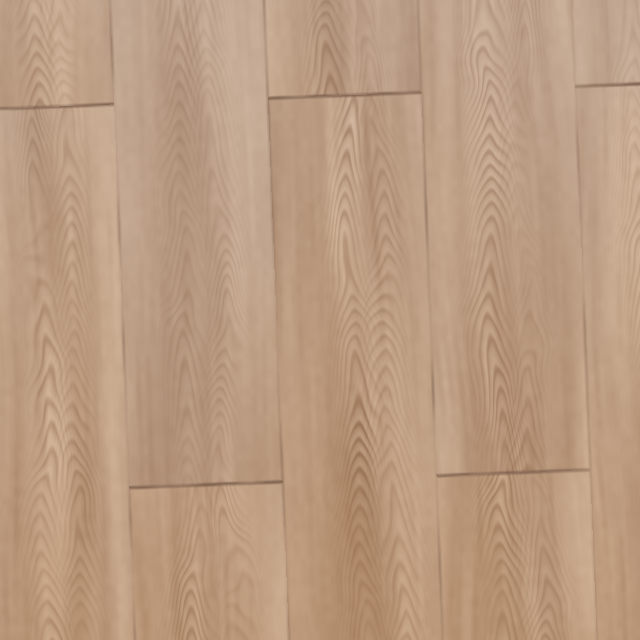
Give the GLSL for this texture, as a WebGL 1 fragment shader.

```glsl
precision highp float;

uniform vec2 u_resolution;

const vec2 PLANK_SIZE = vec2(0.2405, 1.2);
const vec2 FLOOR_ORIGIN = vec2(-0.0295, 0.830);
const float TILT = 0.039;

const vec3 COOL_DARK = vec3(0.66, 0.54, 0.455);
const vec3 COOL_LIGHT = vec3(0.81, 0.71, 0.625);
const vec3 WARM_DARK = vec3(0.635, 0.485, 0.365);
const vec3 WARM_LIGHT = vec3(0.805, 0.68, 0.565);
const vec3 SEAM_COLOR = vec3(0.47, 0.36, 0.29);

float hash(vec2 p) {
    vec3 q = fract(p.xyx * vec3(0.1031, 0.1030, 0.0973));
    q += dot(q, q.yzx + 33.33);
    return fract((q.x + q.y) * q.z);
}

float noise(vec2 p) {
    vec2 cell = floor(p);
    vec2 f = fract(p);
    f = f * f * (3.0 - 2.0 * f);
    float low = mix(hash(cell), hash(cell + vec2(1.0, 0.0)), f.x);
    float high = mix(hash(cell + vec2(0.0, 1.0)), hash(cell + 1.0), f.x);
    return mix(low, high, f.y);
}

// Noise centred on zero, stretched by a separate scale on each axis
float streak(vec2 p, vec2 scale, float seed) {
    return noise(p * scale + seed * vec2(37.0, 91.0)) - 0.5;
}

// One strand of nested arches, broken up along its length
float cathedral(vec2 p, float center, float seed) {
    float dx = p.x - center;
    dx += 0.030 * streak(p, vec2(0.0, 4.0), seed + 1.0);
    dx += 0.012 * streak(p, vec2(12.0, 20.0), seed + 2.0);

    float phase = 29.0 * p.y + 75.0 * sqrt(dx * dx + 0.00003) + 1000.0 * dx * dx;
    phase += 6.0 * streak(p, vec2(0.0, 3.0), seed + 3.0);
    phase += 2.4 * streak(p, vec2(36.0, 10.0), seed + 4.0);
    float ring = sin(6.2832 * phase) + 0.3 * sin(12.5664 * phase + 0.8);

    float width = 0.024 + 0.016 * streak(p, vec2(0.0, 3.0), seed + 5.0);
    float heart = exp(-dx * dx / (width * width));
    float strength = 0.6 + 1.0 * streak(p, vec2(14.0, 6.0), seed + 6.0);
    return ring * (0.03 + heart * strength);
}

// Broad tone bands, fine fibres and short pores
float fibres(vec2 p, float seed) {
    vec2 bent = p + vec2(0.03 * streak(p, vec2(5.0, 2.5), seed), 0.0);
    float tone = 0.48 * streak(bent, vec2(17.0, 1.8), seed + 7.0);
    tone += 0.32 * streak(bent, vec2(50.0, 3.0), seed + 8.0);
    tone += 0.22 * streak(bent, vec2(130.0, 7.0), seed + 9.0);
    tone += 0.12 * streak(p, vec2(110.0, 70.0), seed + 10.0);
    return tone;
}

float seamLine(float dist, float halfWidth) {
    return 1.0 - smoothstep(0.0, halfWidth, dist);
}

vec3 woodColor(float tone, float warmth) {
    vec3 dark = mix(COOL_DARK, WARM_DARK, warmth);
    vec3 light = mix(COOL_LIGHT, WARM_LIGHT, warmth);
    return mix(dark, light, clamp(tone, -0.15, 1.05));
}

void main() {
    vec2 uv = gl_FragCoord.xy / u_resolution;
    vec2 p = uv + TILT * vec2(uv.y, -uv.x);

    // Staggered plank layout
    vec2 grid = (p - FLOOR_ORIGIN) / PLANK_SIZE;
    float column = floor(grid.x);
    grid.y += 0.5 * mod(column, 2.0);
    vec2 plank = floor(grid);
    vec2 within = fract(grid);
    vec2 local = within * PLANK_SIZE;
    float seed = 1.0 + floor(40.0 * hash(plank + 17.0));

    // Grain and plank tone
    float center = PLANK_SIZE.x * mix(0.41, 0.52, hash(plank + 5.0));
    float figure = mix(0.27, 0.42, hash(plank + 29.0));
    float heart = exp(-pow((local.x - center) / 0.05, 2.0));
    float tone = 0.61 + 0.16 * (hash(plank + 43.0) - 0.5);
    tone += 0.16 * (uv.y - 0.5);
    tone += fibres(local, seed);
    tone -= 0.26 * heart * noise(vec2(seed, local.y * 3.5));

    // Main strand with a fainter companion beside it
    for (int i = 0; i < 2; i++) {
        float k = float(i);
        float strand = cathedral(local, center + 0.05 * k, seed + 12.0 * k);
        tone += figure * (1.0 - 0.45 * k) * strand;
    }

    // Cooler light toward the top
    float warmth = 0.95 - 0.9 * uv.y + 0.5 * (hash(plank + 61.0) - 0.5);
    warmth += 0.4 * streak(local, vec2(12.0, 2.0), seed + 11.0);
    vec3 color = woodColor(tone, clamp(warmth, -0.1, 1.1));

    // Worn seams, broken along the sides and firmer at the ends
    vec2 edge = min(within, 1.0 - within) * PLANK_SIZE;
    float sideWear = noise(vec2(floor(grid.x + 0.5) * 13.0, p.y * 11.0));
    sideWear = 0.08 + 0.42 * sideWear * sideWear;
    float endWear = 0.42 + 0.45 * noise(vec2(p.x * 30.0, plank.y * 7.0));
    float side = sideWear * seamLine(edge.x, 0.0045);
    float end = endWear * seamLine(edge.y, 0.0052);
    color = mix(color, SEAM_COLOR, max(side, end));

    gl_FragColor = vec4(color, 1.0);
}
```
